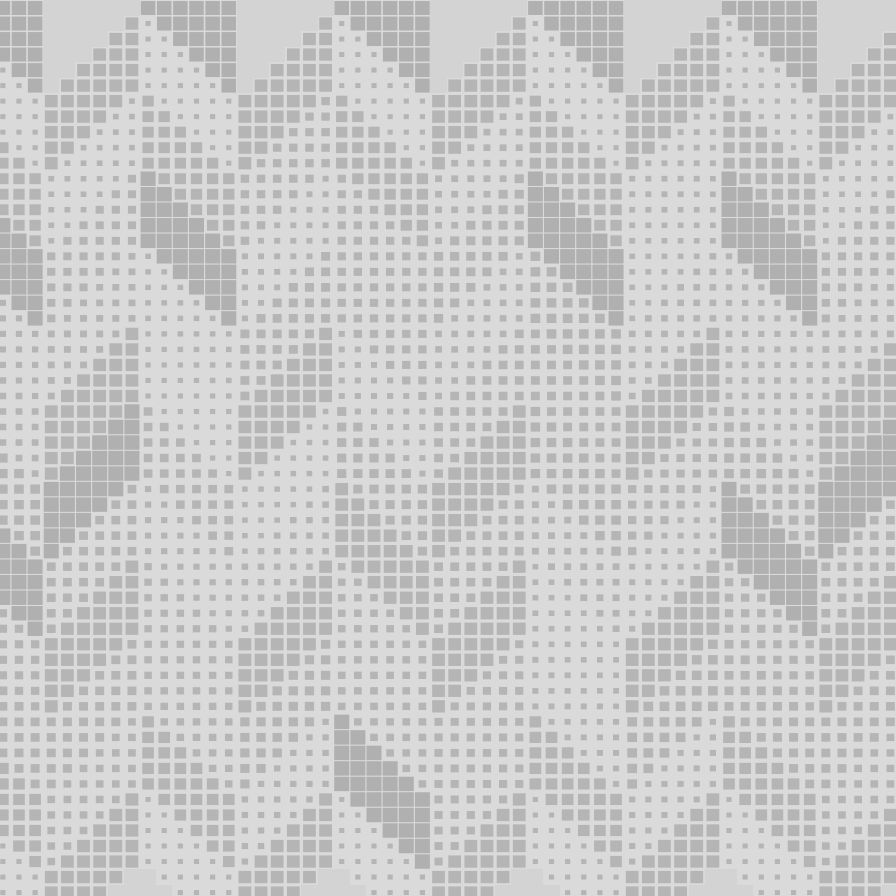
Give the GLSL for this pattern, as a three.js fragment shader.

```glsl
// Halftone of square dots whose sizes form zigzag bands of slanted tiles.
varying vec2 vUv;

const vec2 ORIGIN = vec2(0.0482, 0.0176);  // first zigzag peak row, from the top left
const vec2 PITCH = vec2(0.01801, 0.01732); // spacing of the dots
const float TILE_WIDTH = 6.0;              // tile size, in dots
const float TILE_HEIGHT = 5.0;
const float BAND_COUNT = 11.0;
const float REPEAT = 4.0;                  // zigzags before the tones recur

const vec3 BARE = vec3(0.828);
const vec3 GROUND = vec3(0.853);
const vec3 DOT = vec3(0.708);
const vec3 DENSE_DOT = vec3(0.69);

const float TINY = 0.32;
const float LARGE = 0.79;
const float FULL = 0.93;

float hash(vec2 p) {
  vec3 q = fract(vec3(p.xyx) * 0.1031);
  q += dot(q, q.yzx + 33.33);
  return fract((q.x + q.y) * q.z);
}

// 1 where two whole numbers agree, else 0
float same(float a, float b) {
  return 1.0 - step(0.5, abs(a - b));
}

// Dot width of a tile that climbs to the right
float risingSize(float band, float zig, float pale) {
  if (band < 0.0) return 0.0;
  float size = pale;
  size = mix(size, LARGE, same(band, 0.0) + same(band, 7.0) + same(band, 10.0));
  size = mix(size, LARGE, same(band, 4.0) * (1.0 - same(zig, 2.0)));
  float accent = mix(LARGE, FULL, same(zig, 0.0));
  return mix(size, accent, same(band, 5.0) * same(mod(zig, 2.0), 0.0));
}

// Dot width of a tile that drops to the right
float fallingSize(float band, float zig, float pale) {
  if (band < 0.0) return 0.9;
  float size = mix(pale, TINY, same(band, 0.0) + same(band, 10.0));
  size = mix(size, 0.7, same(band, 1.0));
  size = mix(size, FULL, same(band, 2.0) * (1.0 - same(zig, 1.0)));
  float accent = mix(LARGE, FULL, same(zig, 3.0));
  size = mix(size, accent, same(band, 6.0) * same(mod(zig, 2.0), 1.0));
  return mix(size, mix(0.72, FULL, same(zig, 1.0)), same(band, 9.0));
}

// Dot width at the centre of a grid cell
float dotSize(vec2 centre, float band) {
  float period = 2.0 * TILE_WIDTH;
  float zig = mod(floor(centre.x / period), REPEAT);
  bool rising = mod(centre.x, period) < TILE_WIDTH;
  vec2 seed = vec2(zig * 2.0 + (rising ? 0.0 : 1.0), band) + 7.0;
  float pale = mix(0.33, 0.62, hash(seed));
  return rising ? risingSize(band, zig, pale) : fallingSize(band, zig, pale);
}

// Band number, counted downwards along the zigzag
float bandAt(vec2 centre) {
  float across = mod(centre.x, 2.0 * TILE_WIDTH) / TILE_WIDTH;
  float bend = TILE_HEIGHT * abs(across - 1.0);
  return floor((centre.y - bend) / TILE_HEIGHT);
}

// Smooth coverage of a centred square
float squareMask(vec2 p, float size, vec2 blur) {
  vec2 cover = clamp((0.5 * size - abs(p)) / blur + 0.5, 0.0, 1.0);
  return cover.x * cover.y;
}

void main() {
  vec2 grid = (vec2(vUv.x, 1.0 - vUv.y) - ORIGIN) / PITCH;
  vec2 centre = floor(grid) + 0.5;
  float band = bandAt(centre);

  float size = band < BAND_COUNT ? dotSize(centre, band) : 0.0;
  float hasDot = step(0.01, size);
  vec2 blur = max(fwidth(grid), vec2(0.0001));
  float mask = hasDot * squareMask(grid - centre, size, blur);

  vec3 ground = mix(BARE, GROUND, hasDot);
  vec3 ink = mix(DOT, DENSE_DOT, smoothstep(LARGE, FULL, size));
  gl_FragColor = vec4(mix(ground, ink, mask), 1.0);
}
```
